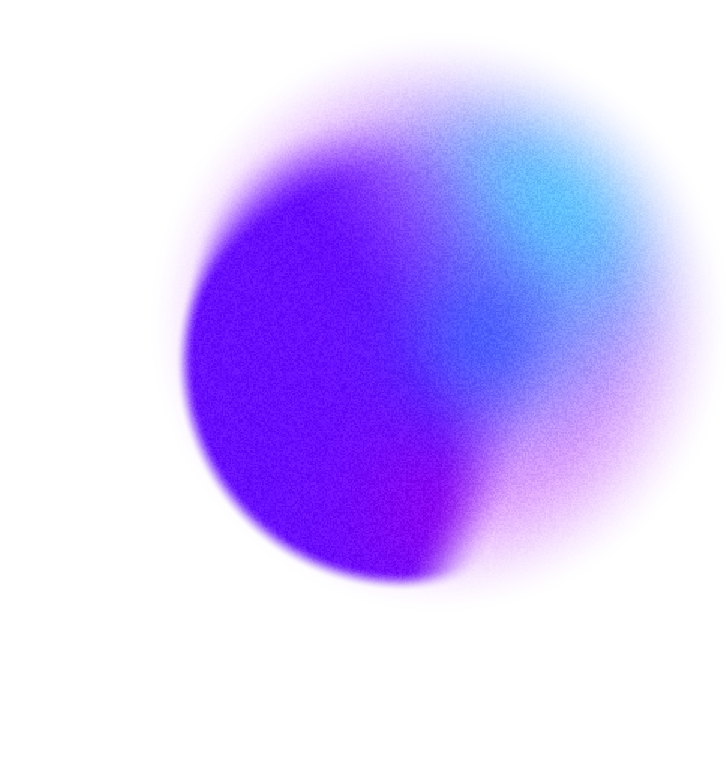
This background is drawn by a WebGL 2 fragment shader. Its source:

```glsl
#version 300 es
precision highp float;
// A soft gradient orb on white: a crisp violet disc dissolves to the right
// into a wide blurred halo, which is tinted by Gaussian glows of sky, blue
// and pink. A fine hashed grain covers the coloured area.

uniform vec2 u_resolution;
out vec4 fragColor;

// Lengths are fractions of the canvas height.
#define DISC_CENTER vec2(0.527, 0.529)
#define DISC_RADIUS 0.286
#define HALO_CENTER vec2(0.573, 0.581)
#define HALO_RADIUS 0.299
#define HALO_BLUR 0.085
#define BLUE_STRENGTH 0.75
#define GRAIN_ROWS 512.0
#define GRAIN_AMOUNT 0.09

const vec3 WHITE = vec3(1.0);
const vec3 PINK = vec3(0.87, 0.61, 1.0);
const vec3 PERIWINKLE = vec3(0.58, 0.58, 1.0);
const vec3 SKY = vec3(0.39, 0.76, 1.0);
const vec3 BLUE = vec3(0.22, 0.36, 1.0);
const vec3 VIOLET = vec3(0.40, 0.06, 1.0);
const vec3 MAGENTA = vec3(0.52, 0.03, 0.95);

float glow(vec2 p, vec2 center, float spread) {
  vec2 d = (p - center) / spread;
  return exp(-dot(d, d));
}

float softDisc(vec2 p, vec2 center, float radius, float blur) {
  return 1.0 - smoothstep(-blur, blur, length(p - center) - radius);
}

float hash(vec2 cell) {
  vec3 q = fract(vec3(cell.xyx) * 0.1031);
  q += dot(q, q.yzx + 33.33);
  return fract((q.x + q.y) * q.z);
}

// Opacity of the violet disc: crisp low on the left, dissolving up and right.
float discCoverage(vec2 p) {
  float edgeBlur = mix(0.013, 0.05, smoothstep(0.6, 0.8, p.y));
  float rise = p.y - 0.47;
  float fadeX = 0.63 - 1.25 * rise * rise;
  float fadeWidth = mix(0.05, 0.16, smoothstep(0.3, 0.75, p.y));
  float fade = 1.0 - smoothstep(-fadeWidth, fadeWidth, p.x - fadeX);
  return fade * softDisc(p, DISC_CENTER, DISC_RADIUS, edgeBlur);
}

vec3 haloColor(vec2 p) {
  vec3 color = mix(PINK, PERIWINKLE, glow(p, vec2(0.70, 0.73), 0.20));
  return mix(color, SKY, glow(p, vec2(0.729, 0.733), 0.15));
}

vec3 discColor(vec2 p) {
  return mix(VIOLET, MAGENTA, glow(p, vec2(0.575, 0.34), 0.12));
}

void main() {
  vec2 p = gl_FragCoord.xy / u_resolution.y;

  // Blue light shared by the halo and the disc
  float blue = BLUE_STRENGTH * glow(p, vec2(0.63, 0.56), 0.11);
  vec3 halo = mix(haloColor(p), BLUE, blue);
  vec3 disc = mix(discColor(p), BLUE, blue);

  // Halo over white, then disc over halo
  float haloAlpha = softDisc(p, HALO_CENTER, HALO_RADIUS, HALO_BLUR);
  float discAlpha = discCoverage(p);
  vec3 color = mix(WHITE, halo, haloAlpha);
  color = mix(color, disc, discAlpha);

  // Grain
  float coverage = max(haloAlpha, discAlpha);
  float grain = hash(floor(p * GRAIN_ROWS)) - 0.5;
  color += grain * GRAIN_AMOUNT * coverage;

  fragColor = vec4(clamp(color, 0.0, 1.0), 1.0);
}
```
